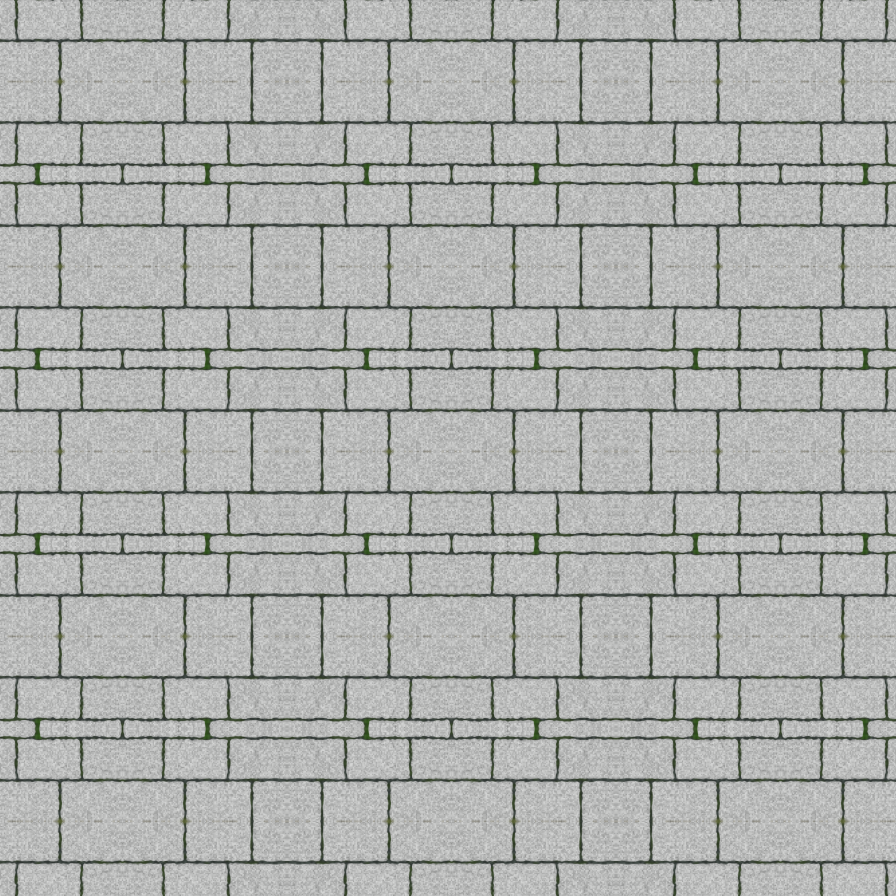
Write a Shadertoy shader that draws this texture.

```glsl
// Mirrored courses of speckled grey paving stones with dark, mossy joints.

const float SPAN = 768.0;               // layout units across the canvas
const vec2 TILE = vec2(282.0, 158.5);   // size of one mirrored repeat
const vec2 AXIS = vec2(105.0, 143.3);   // a crossing of two mirror axes

const vec3 STONE = vec3(0.733, 0.737, 0.734);
const vec3 SLATE = vec3(0.225, 0.255, 0.240);
const vec3 MOSS = vec3(0.205, 0.260, 0.160);
const vec3 BRIGHT_MOSS = vec3(0.190, 0.315, 0.115);
const vec3 OLIVE = vec3(0.360, 0.390, 0.210);

float hash(vec2 p) {
    vec3 a = fract(p.xyx * vec3(0.1031, 0.1030, 0.0973));
    a += dot(a, a.yzx + 33.33);
    return fract((a.x + a.y) * a.z);
}

float noise(vec2 p) {
    vec2 i = floor(p), f = fract(p);
    f = f * f * (3.0 - 2.0 * f);
    return mix(mix(hash(i), hash(i + vec2(1, 0)), f.x),
               mix(hash(i + vec2(0, 1)), hash(i + vec2(1, 1)), f.x), f.y);
}

// Reflects the plane into one quarter of the tile.
vec2 mirrorFold(vec2 p, vec2 axis, vec2 tile) {
    return abs(mod(p - axis + 0.5 * tile, tile) - 0.5 * tile);
}

float roundedBox(vec2 p, vec2 halfSize, float radius) {
    vec2 d = abs(p) - halfSize + radius;
    return length(max(d, 0.0)) + min(max(d.x, d.y), 0.0) - radius;
}

// Left and right edges of the stone at x, given the two cuts of its course.
vec2 stoneSpan(float x, vec2 cuts, float period) {
    if (x < cuts.x) return vec2(-cuts.x, cuts.x);
    if (x < cuts.y) return cuts;
    return vec2(cuts.y, period - cuts.y);
}

// Fine mineral grain, centred on zero.
float grain(vec2 q) {
    float fine = noise(q / 1.15 + 11.0) - 0.5;
    float medium = noise(q / 2.1 + 57.0) - 0.5;
    float pits = smoothstep(0.78, 0.95, noise(q / 1.5 + 133.0));
    return 0.155 * fine + 0.085 * medium - 0.07 * pits;
}

// Displacement that roughens the stone edges.
vec2 edgeWobble(vec2 q) {
    vec2 slow = vec2(noise(q / 6.0 + 3.0), noise(q / 6.0 + 40.0)) - 0.5;
    vec2 quick = vec2(noise(q / 2.2 + 15.0), noise(q / 2.2 + 62.0)) - 0.5;
    return 1.1 * slow + 1.0 * quick;
}

void mainImage(out vec4 fragColor, in vec2 fragCoord) {
    vec2 p = fragCoord / iResolution.xy * SPAN;
    float pixel = SPAN / iResolution.y;
    vec2 q = mirrorFold(p, AXIS, TILE);
    vec2 w = q + edgeWobble(q);

    // Three courses: narrow strip, medium stones, large slabs
    bool narrow = w.y < 8.0;
    bool large = w.y > 44.0;
    vec2 course = narrow ? vec2(-8.0, 8.0)
                : large ? vec2(44.0, TILE.y - 44.0) : vec2(8.0, 44.0);
    vec2 cuts = narrow ? vec2(0.0, 73.0)
              : large ? vec2(53.5, 111.0) : vec2(35.0, 90.7);
    vec2 span = stoneSpan(w.x, cuts, TILE.x);

    // Distance to the stone edge, with joints of varying width
    vec2 center = 0.5 * vec2(span.x + span.y, course.x + course.y);
    vec2 halfSize = 0.5 * vec2(span.y - span.x, course.y - course.x);
    float strongJoint = narrow ? smoothstep(6.0, 2.0, abs(q.x - 73.0)) : 0.0;
    float faintJoint = narrow ? smoothstep(6.0, 2.0, q.x) : 0.0;
    float gap = 0.75 + 0.7 * noise(q / 4.0 + 20.0) + 0.6 * strongJoint - 0.45 * faintJoint;
    float d = roundedBox(w - center, halfSize - gap, narrow ? 3.5 : 2.2);

    // Stone: slight tone per block, grain, and a broken seam on the slab axis
    float tone = 0.012 * (hash(floor(center) + 7.0) - 0.5);
    vec3 color = STONE + tone + grain(q);
    float seam = exp(-pow((q.y - 0.5 * TILE.y) / 0.9, 2.0));
    float dashes = smoothstep(0.4, 0.8, noise(vec2(q.x / 1.8, 5.0)));
    color -= vec3(0.12, 0.13, 0.16) * seam * dashes;
    color *= 1.0 - 0.07 * smoothstep(-2.5, 0.0, d);

    // Joint: slate along the courses, mossier in the upright gaps
    float upright = smoothstep(2.0, 5.0, min(abs(q.y - 8.0), abs(q.y - 44.0)));
    float mossiness = smoothstep(0.35, 0.9, noise(q / 6.0 + 70.0) + 0.25 * upright);
    vec3 joint = mix(SLATE, MOSS, mossiness);
    joint = mix(joint, BRIGHT_MOSS, strongJoint * noise(q / 3.0 + 81.0) * 1.3);
    joint *= 0.8 + 0.4 * noise(q / 2.0 + 25.0);
    float soft = 0.5 * pixel + 0.3;
    color = mix(color, joint, smoothstep(-soft, soft, d));

    // Olive tufts where the slab joints cross the mirror axis
    vec2 t = abs(q - vec2(53.5, 0.5 * TILE.y));
    float tuft = exp(-t.x / 2.5 - t.y / 1.2) + exp(-dot(t, t) / 4.0);
    color = mix(color, OLIVE, min(0.85 * tuft, 0.85));

    fragColor = vec4(clamp(color, 0.0, 1.0), 1.0);
}
```
